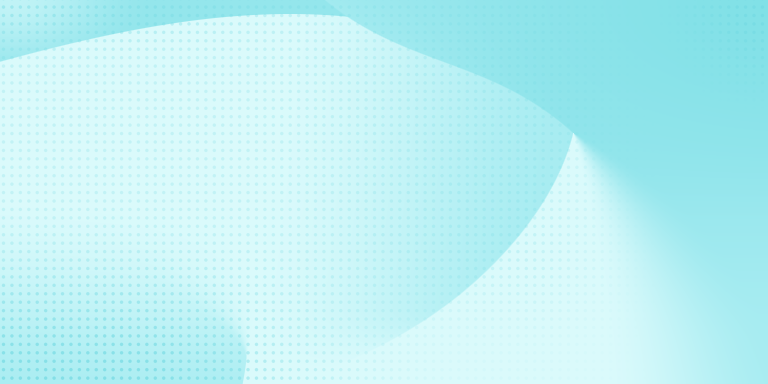
Reproduce this background procedurally as a Shadertoy shader.

```glsl
const vec3 PALE = vec3(0.855, 0.980, 0.985);
const vec3 MIST = vec3(0.655, 0.925, 0.945);
const vec3 AQUA = vec3(0.580, 0.900, 0.925);
const vec3 TEAL = vec3(0.505, 0.880, 0.905);

// Antialiased coverage of the side where f is positive
float cover(float f) {
    return clamp(0.5 + f / max(fwidth(f), 1e-5), 0.0, 1.0);
}

// Height of the broad arc at the upper left
float arcHeight(float x) {
    float t = x - 0.755;
    return 0.9635 - (0.218 + 0.1 * x) * t * t;
}

// Height of the ridge running down to the tip
float ridgeHeight(float x) {
    float t = x - 1.2;
    return 0.822 - t * (0.38 + t * (0.209 + 1.57 * t));
}

// Horizontal position of the curved flank below the tip
float flankX(float y, vec2 tip) {
    float s = max(tip.y - y, 0.0);
    return tip.x - s * (0.245 + 1.05 * s + 2.7 * pow(s, 6.0));
}

// Teal field with a pale fan opening downward from the tip
vec3 rightField(vec2 p, vec2 tip) {
    vec3 field = mix(MIST, AQUA, smoothstep(0.1, 0.65, p.y));
    field = mix(field, TEAL, smoothstep(0.9, 2.1, p.x) * smoothstep(0.4, 1.0, p.y));
    float ridgeGlow = exp(-6.0 * max(p.y - ridgeHeight(p.x), 0.0));
    field = mix(field, MIST, 0.75 * ridgeGlow * smoothstep(1.5, 0.9, p.x));

    vec2 q = p - tip;
    float angle = atan(q.x, -q.y + 1e-5);
    float reach = length(q);
    float fan = 1.0 - smoothstep(0.2 - 0.15 * reach, 1.15 - 0.5 * reach, angle);
    return mix(field, PALE, fan * step(q.y, 0.0));
}

// Large pale leaf, shaded toward its flank and its lower left fold
vec3 leafField(vec2 p) {
    float shade = smoothstep(0.66, 1.5, p.x + 0.12 * (0.5 - p.y));
    shade *= smoothstep(0.02, 0.2, p.y);
    vec3 leaf = mix(PALE, MIST, shade);

    float foldX = 0.633 + 0.2 * p.y - 0.7 * p.y * p.y;
    float blur = 0.003 + 0.3 * smoothstep(0.06, 0.35, p.y);
    float fold = 1.0 - smoothstep(foldX - blur, foldX + 0.2 * blur, p.x);
    float depth = smoothstep(0.5, -0.08, p.y + 0.08 * p.x);
    return mix(leaf, MIST, fold * depth);
}

// Teal corner with a soft light at its far end
vec3 cornerField(vec2 p) {
    float glow = smoothstep(0.38, 0.0, length((p - vec2(0.02, 1.0)) * vec2(1.0, 1.7)));
    return mix(AQUA, mix(MIST, PALE, 0.5), glow);
}

// Regular grid of small soft discs
float dotGrid(vec2 p, float pitch, vec2 offset, float radius) {
    vec2 cell = fract(p / pitch + offset) - 0.5;
    float soft = max(0.08, 0.7 / (pitch * iResolution.y));
    return 1.0 - smoothstep(radius - soft, radius + soft, length(cell));
}

// Dot visibility: strong in three corners, faint across the middle
float dotStrength(vec2 p) {
    float middle = 0.23 * smoothstep(1.75, 1.35, p.x);
    float lowerLeft = 0.45 * smoothstep(0.45, 0.0, p.y) * smoothstep(0.95, 0.3, p.x);
    float upperLeft = 0.2 * smoothstep(0.8, 1.0, p.y) * smoothstep(1.0, 0.2, p.x);
    float upperRight = 0.6 * smoothstep(0.32, 0.04, length(p - vec2(2.0, 1.0)));
    float quiet = smoothstep(0.8, 1.2, p.x) * smoothstep(0.35, 0.05, p.y);
    return (middle + lowerLeft + upperLeft + upperRight) * (1.0 - 0.75 * quiet);
}

void mainImage(out vec4 fragColor, in vec2 fragCoord) {
    vec2 p = fragCoord / iResolution.xy * vec2(2.0, 1.0);
    vec2 tip = vec2(1.493, 0.654);

    // Curved layers
    float aboveArc = cover(p.y - arcHeight(p.x));
    float belowRidge = cover(ridgeHeight(p.x) - p.y);
    float insideFlank = cover(flankX(p.y, tip) - p.x);
    vec3 leftSide = mix(leafField(p), cornerField(p), aboveArc);
    vec3 color = mix(rightField(p, tip), leftSide, belowRidge * insideFlank);

    // Dot overlay
    float dots = dotGrid(p, 0.02196, vec2(0.085, 0.8), 0.2);
    color = mix(color, TEAL - vec3(0.06, 0.03, 0.02), dots * dotStrength(p));

    fragColor = vec4(color, 1.0);
}
```
